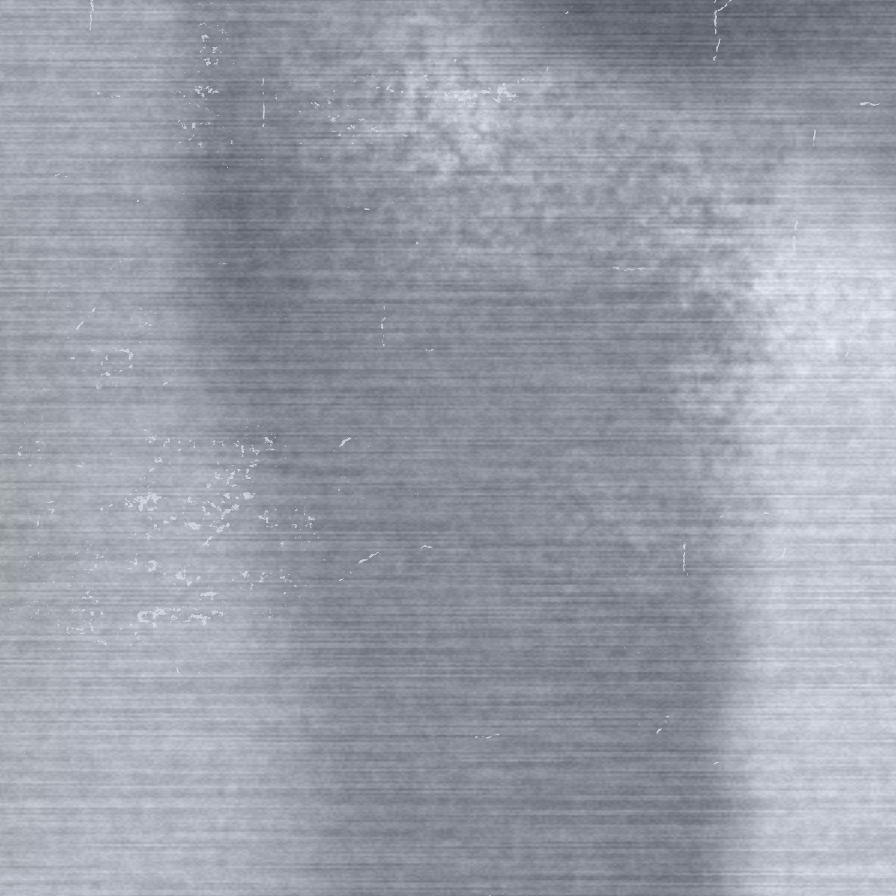
This texture is drawn by a Shadertoy shader. Its source:

```glsl
// Worn brushed steel: soft vertical reflections and cloudy patches set the tone,
// fine horizontal streaks and grain add the brushing, and clustered flecks plus
// short broken scratches add the wear. One tone value is tinted blue-grey.

const float BASE_TONE = 0.526;
const vec3 STEEL_TINT = vec3(0.0, 0.016, 0.056);
const vec3 WARM_STAIN = vec3(0.004, 0.008, -0.014);
const float LEFT_GLOW = 0.14;
const float RIGHT_GLOW = 0.23;
const float FINE_BRUSH = 0.10;
const float BROAD_BRUSH = 0.022;
const float GRAIN = 0.055;
const float MOTTLE = 0.10;
const float WEAR_TONE = 0.87;
const int SCRATCH_COUNT = 40;
const float SCRATCH_WIDTH = 0.0005;

float hash(vec2 p) {
    vec3 q = fract(vec3(p.xyx) * 0.1031);
    q += dot(q, q.yzx + 33.33);
    return fract((q.x + q.y) * q.z);
}

float noise(vec2 p) {
    vec2 i = floor(p), f = fract(p);
    f = f * f * (3.0 - 2.0 * f);
    return mix(mix(hash(i), hash(i + vec2(1, 0)), f.x),
               mix(hash(i + vec2(0, 1)), hash(i + vec2(1, 1)), f.x), f.y);
}

float fbm(vec2 p) {
    float sum = 0.0, amp = 0.533;
    for (int i = 0; i < 4; i++) {
        sum += amp * noise(p);
        p = mat2(1.6, 1.2, -1.2, 1.6) * p + 17.3;
        amp *= 0.5;
    }
    return sum;
}

// One brushed row, shifted at random so streak ends never line up
float brushRow(float x, float row) {
    float s = x + 40.0 * hash(vec2(row, 7.0));
    float f = smoothstep(0.0, 1.0, fract(s));
    return mix(hash(vec2(floor(s), row)), hash(vec2(floor(s) + 1.0, row)), f);
}

float brush(vec2 p) {
    float row = floor(p.y);
    return mix(brushRow(p.x, row), brushRow(p.x, row + 1.0), smoothstep(0.15, 0.85, fract(p.y))) - 0.5;
}

float blob(vec2 p, vec2 center, vec2 radius) {
    vec2 d = (p - center) / radius;
    return exp(-dot(d, d));
}

// Large reflections, shaded patches and speckled clouds
float reflections(vec2 uv, float speckle) {
    vec2 warp = vec2(fbm(uv * 11.0), fbm(uv * 11.0 + 31.0)) - 0.5;
    vec2 p = uv + 0.17 * warp + 0.05 * (speckle - 0.5);
    vec2 q = uv + 0.03 * warp;
    float edge = mix(0.35, 0.205, smoothstep(0.1, 0.8, uv.y));
    float soft = mix(0.10, 0.035, uv.y);
    float left = 1.0 - smoothstep(edge - soft, edge + soft, q.x);
    left *= 0.85 + 0.4 * blob(uv, vec2(0.14, 0.1), vec2(0.2, 0.35));
    float upper = smoothstep(0.3, 0.6, uv.y);
    float rightX = mix(q.x, p.x, upper);
    float right = smoothstep(0.77 - 0.02 * upper, 0.87 + 0.04 * upper, rightX);
    right *= 1.0 - smoothstep(0.68, 0.88, p.y);
    float clouds = 0.13 * blob(p, vec2(0.55, 0.90), vec2(0.10, 0.06))
                 + 0.09 * blob(p, vec2(0.58, 0.78), vec2(0.15, 0.11))
                 + 0.07 * blob(p, vec2(0.42, 0.92), vec2(0.15, 0.10))
                 + 0.07 * blob(p, vec2(0.93, 0.68), vec2(0.15, 0.12))
                 + 0.11 * blob(p, vec2(0.83, 0.84), vec2(0.15, 0.08))
                 + 0.06 * blob(p, vec2(0.73, 0.42), vec2(0.11, 0.10));
    float shade = 0.08 * blob(q, vec2(0.27, 0.73), vec2(0.11, 0.18))
                + 0.14 * blob(q, vec2(0.70, 1.00), vec2(0.17, 0.10))
                + 0.06 * blob(q, vec2(0.95, 1.00), vec2(0.18, 0.07))
                + 0.03 * blob(q, vec2(0.75, 0.18), vec2(0.09, 0.25))
                + 0.04 * blob(q, vec2(0.00, 0.52), vec2(0.10, 0.25));
    return BASE_TONE + LEFT_GLOW * left + RIGHT_GLOW * right
         + clouds * (0.4 + 1.2 * speckle) - shade;
}

// Clustered pale flecks
float flecks(vec2 uv) {
    float cluster = blob(uv, vec2(0.20, 0.46), vec2(0.20, 0.07))
                  + blob(uv, vec2(0.18, 0.33), vec2(0.15, 0.06))
                  + 0.8 * blob(uv, vec2(0.13, 0.62), vec2(0.05, 0.08))
                  + 0.9 * blob(uv, vec2(0.22, 0.92), vec2(0.04, 0.10))
                  + 0.9 * blob(uv, vec2(0.55, 0.90), vec2(0.08, 0.04))
                  + 0.6 * blob(uv, vec2(0.38, 0.88), vec2(0.10, 0.05));
    cluster *= smoothstep(0.32, 0.68, fbm(uv * vec2(30.0, 48.0)));
    return smoothstep(0.83, 0.98, fbm(uv * vec2(185.0, 225.0)) + 0.34 * min(cluster, 1.0));
}

// Short broken scratches: upright, slanted or nearly level
float scratches(vec2 uv, float pixel) {
    float wear = 0.0;
    float broken = smoothstep(0.42, 0.62, fbm(uv * 200.0));
    vec2 wobble = 0.008 * (vec2(fbm(uv * 90.0), fbm(uv * 90.0 + 9.0)) - 0.5);
    for (int i = 0; i < SCRATCH_COUNT; i++) {
        float id = float(i);
        vec2 center = vec2(hash(vec2(id, 1.0)), hash(vec2(id, 2.0)));
        float angle = mod(id, 3.0) * 0.75 + 0.3 * (hash(vec2(id, 3.0)) - 0.5);
        vec2 dir = vec2(cos(angle), sin(angle));
        float halfLength = mix(0.002, 0.03, pow(hash(vec2(id, 4.0)), 2.0));
        vec2 d = uv + wobble - center;
        float dist = length(d - dir * clamp(dot(d, dir), -halfLength, halfLength));
        wear = max(wear, 1.0 - smoothstep(SCRATCH_WIDTH, SCRATCH_WIDTH + pixel, dist));
    }
    return wear * broken;
}

void mainImage(out vec4 fragColor, in vec2 fragCoord) {
    vec2 uv = fragCoord / iResolution.y;
    float speckle = fbm(uv * 85.0);
    float tone = reflections(uv, speckle);
    tone += MOTTLE * (speckle - 0.5);
    tone += FINE_BRUSH * brush(uv * vec2(6.0, 370.0));
    tone += BROAD_BRUSH * brush(uv * vec2(4.0, 150.0));
    tone += GRAIN * (noise(uv * vec2(300.0, 430.0)) - 0.5);
    float wear = max(0.7 * flecks(uv), 0.75 * scratches(uv, 1.0 / iResolution.y));
    tone = mix(tone, WEAR_TONE, wear);
    vec3 color = tone + STEEL_TINT + WARM_STAIN * blob(uv, vec2(0.0, 0.4), vec2(0.06, 0.25));
    fragColor = vec4(clamp(color, 0.0, 1.0), 1.0);
}
```
